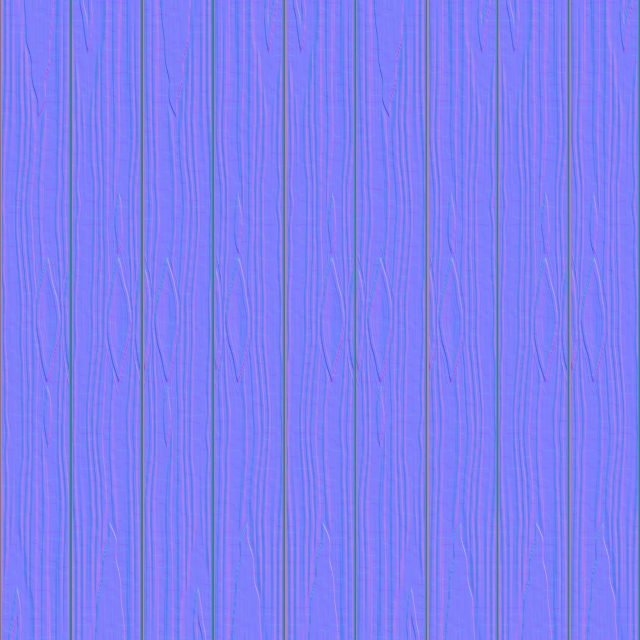
A three.js fragment shader for this texture map:

```glsl
varying vec2 vUv;

float hash(vec2 p) {
  vec3 q = fract(p.xyx * 0.1031);
  q += dot(q, q.yzx + 33.33);
  return fract((q.x + q.y) * q.z);
}

float noise(vec2 p) {
  vec2 cell = floor(p), f = fract(p);
  f = f * f * (3.0 - 2.0 * f);
  return mix(mix(hash(cell), hash(cell + vec2(1, 0)), f.x),
             mix(hash(cell + vec2(0, 1)), hash(cell + vec2(1, 1)), f.x), f.y);
}

// One bit of a mask, chosen by plank number
float bit(float mask, float index) {
  return mod(floor(mask / exp2(index) + 0.001), 2.0);
}

// Replaces straight ridges by nested loops with pointed ends
float addSpindle(float ridges, vec2 p, vec2 centre, vec2 size) {
  vec2 d = (p - centre) / size;
  float inside = 1.1 - length(vec2(d.x, 0.1)) - pow(abs(d.y), 1.5);
  float loops = smoothstep(0.35, 0.7, noise(vec2(inside * size.x * 27.0 + 70.0, centre.y * 9.0)));
  return mix(ridges, 0.9 * loops, smoothstep(0.0, 0.3, inside));
}

float woodHeight(vec2 uv, float plank) {
  // The same board is mirrored and turned over from plank to plank
  vec2 p = vec2(uv.x * 9.0 - 0.008 - plank, uv.y);
  p.x = mix(p.x, 1.0 - p.x, bit(364.0, plank));
  p.y = mix(p.y, 1.0 - p.y, bit(37.0, plank));

  // Dense straight grain at the ends, sparse wavering grain in the middle
  float ends = smoothstep(0.17, 0.42, abs(p.y - 0.5));
  float waver = noise(p * vec2(3.0, 6.0)) - 0.5 + 0.25 * (noise(p * vec2(8.0, 28.0)) - 0.5);
  float grain = p.x + 0.12 * (1.0 - ends) * waver;
  float ridges = noise(vec2(grain * 25.0 + 40.0, 3.5 + 2.0 * p.y * (1.0 - p.y)));
  ridges = mix(0.55 * smoothstep(0.5, 0.85, ridges), smoothstep(0.3, 0.7, ridges), ends);

  // Arches at both ends, spindles between
  vec2 bent = p + vec2(0.05 * (noise(p * vec2(5.0, 32.0)) - 0.5), 0.0);
  ridges = addSpindle(ridges, bent, vec2(0.21, 1.0), vec2(0.26, 0.21));
  ridges = addSpindle(ridges, bent, vec2(0.65, 0.65), vec2(0.11, 0.08));
  ridges = addSpindle(ridges, bent, vec2(0.66, 0.50), vec2(0.19, 0.12));
  ridges = addSpindle(ridges, bent, vec2(0.97, 0.50), vec2(0.13, 0.11));
  ridges = addSpindle(ridges, bent, vec2(0.55, 0.0), vec2(0.27, 0.24));

  float fibres = noise(vec2(grain * 48.0 + 90.0, p.y * 14.0));
  float cracks = smoothstep(0.35, 0.65, noise(p * vec2(12.0, 110.0)));
  return 0.0016 * ridges + 0.0002 * fibres + 0.00016 * cracks;
}

// Soft-edged strip between two positions
float strip(float x, float from, float to) {
  return smoothstep(from - 0.006, from + 0.006, x) * (1.0 - smoothstep(to - 0.006, to + 0.006, x));
}

void main() {
  float across = vUv.x * 9.0 - 0.008;
  float plank = clamp(floor(across), 0.0, 8.0);
  vec2 e = vec2(0.0007, 0.0);
  vec2 tilt = vec2(woodHeight(vUv - e.xy, plank) - woodHeight(vUv + e.xy, plank),
                   woodHeight(vUv - e.yx, plank) - woodHeight(vUv + e.yx, plank)) / (2.0 * e.x);
  tilt = clamp(tilt, -0.3, 0.3);
  vec3 colour = vec3(0.5 + 0.5 * tilt, 0.99 - 0.6 * dot(tilt, tilt));

  // Grooves: shoulder, dark wall, then a lit wall that is fainter on odd seams
  float seam = floor(across + 0.5);
  float x = across - seam;
  float lit = mix(1.0, 0.35, mod(seam, 2.0));
  colour = mix(colour, vec3(0.41, 0.51, 0.75), 0.9 * strip(x, -0.036, -0.018));
  colour = mix(colour, vec3(0.19, 0.50, 0.58), strip(x, -0.021, 0.001));
  colour = mix(colour, vec3(0.78, 0.50, 0.60), lit * strip(x, 0.001, 0.022));
  gl_FragColor = vec4(colour, 1.0);
}
```
